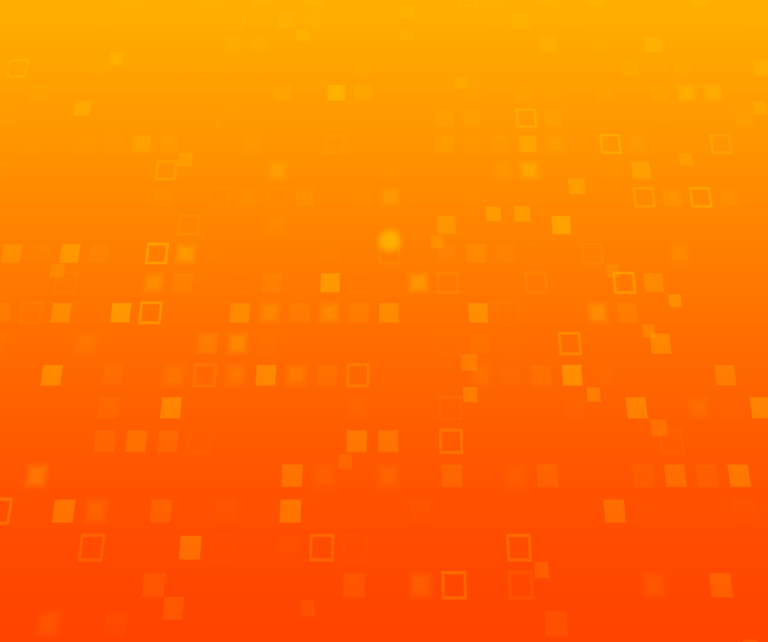
This background is drawn by a Shadertoy shader. Its source:

```glsl
// Orange to amber gradient with a receding grid of faint squares, outlines and soft glows.

// Integer hash of a cell and a layer number, three values from 0 to 1
vec3 hashCell(vec2 cell, int layer) {
    uvec3 v = uvec3(ivec3(ivec2(cell), layer)) * 1664525u + 1013904223u;
    v.x += v.y * v.z; v.y += v.z * v.x; v.z += v.x * v.y;
    v ^= v >> 16u;
    v.x += v.y * v.z; v.y += v.z * v.x; v.z += v.x * v.y;
    return vec3(v >> 8u) / 16777216.0;
}

// Distance to a square of the given half width
float squareDist(vec2 q, float halfWidth) {
    vec2 d = abs(q) - halfWidth;
    return length(max(d, 0.0)) + min(max(d.x, d.y), 0.0);
}

float fill(float dist, float softness) {
    return 1.0 - smoothstep(-softness, softness, dist);
}

// Coverage of the tile under a grid position: outline, glow or solid
float tile(vec2 grid, float pixel, int layer) {
    vec2 cell = floor(grid + 0.5);
    vec2 q = grid - cell;
    vec3 rnd = hashCell(cell, layer);
    vec3 look = hashCell(cell, layer + 7);
    float edge = max(pixel, 0.025);

    // Small loose squares are rare
    if (layer > 0) {
        return step(rnd.x, 0.025) * fill(squareDist(q, 0.2 + 0.1 * look.y), edge) * (0.3 + 0.4 * rnd.z);
    }

    // Patches of higher density, strongest right of the centre
    float patchy = 0.7 + 0.6 * hashCell(floor(cell / 3.0), 3).x;
    vec2 fromCluster = (cell - vec2(6.0, -1.0)) / vec2(5.0, 6.0);
    float density = patchy * (0.36 + 0.28 * exp(-dot(fromCluster, fromCluster)));

    float shape = fill(squareDist(q, 0.32), edge);
    if (look.x < 0.22) {
        shape = fill(abs(squareDist(q, 0.33)) - 0.045, edge);
    } else if (look.x < 0.42) {
        shape = fill(squareDist(q, 0.27), 0.19);
    }
    return step(rnd.x, density) * shape * mix(0.06, 1.0, rnd.z * rnd.z);
}

void mainImage(out vec4 fragColor, in vec2 fragCoord) {
    vec2 p = fragCoord / iResolution.y;
    float centreX = 0.5 * iResolution.x / iResolution.y;

    // Vertical gradient, slower near the bottom
    float rise = mix(pow(p.y, 1.35), smoothstep(0.0, 1.0, p.y), 0.25);
    vec3 color = vec3(1.0, 0.265 + 0.42 * rise, 0.0);

    // Perspective grid: columns meet far above the canvas
    float scale = (4.056 - p.y) / 3.4065;
    vec2 grid = vec2((p.x - centreX - 0.028) / (0.04463 * scale) + 0.44,
                     77.8 * (1.0 - 1.0 / scale));
    float pixel = 1.0 / (iResolution.y * 0.04463 * scale);

    // Tiles fade toward the bottom
    vec3 amber = vec3(1.0, 0.72, 0.0);
    float strength = mix(0.24, 0.8, p.y);
    for (int layer = 0; layer < 2; layer++) {
        vec2 offset = float(layer) * vec2(0.35, 0.4);
        color = mix(color, amber, strength * tile(grid + offset, pixel, layer));
    }

    // Single bright glow above the middle
    float glow = 1.0 - smoothstep(0.008, 0.025, length(p - vec2(centreX + 0.009, 0.625)));
    color = mix(color, amber, 0.8 * glow);

    fragColor = vec4(color, 1.0);
}
```
